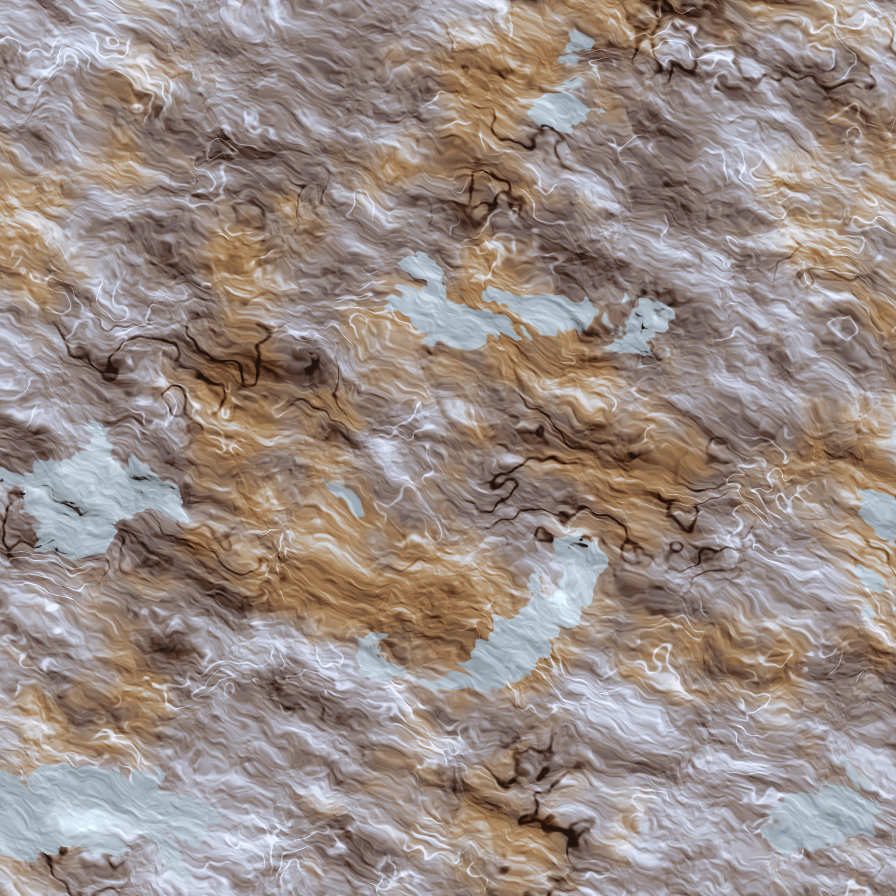
Give the GLSL for this texture, as a Shadertoy shader.

```glsl
// Weathered rust-brown rock face with raking light, cracks, pale flakes and bare grey patches.

const vec3 CREVICE = vec3(0.13, 0.075, 0.06);
const vec3 UMBER   = vec3(0.35, 0.245, 0.19);
const vec3 BROWN   = vec3(0.46, 0.39, 0.37);
const vec3 TAN     = vec3(0.56, 0.48, 0.42);
const vec3 STONE   = vec3(0.65, 0.61, 0.60);
const vec3 PALE    = vec3(0.82, 0.83, 0.85);
const vec3 GLINT   = vec3(0.97, 0.97, 0.98);
const vec3 BARE    = vec3(0.67, 0.72, 0.76);
const vec3 RUST_TINT = vec3(1.06, 0.89, 0.62);
const vec3 COOL_TINT = vec3(0.96, 0.98, 1.04);

const float GRAIN_ANGLE   = -0.45;   // layers fall towards the right
const float GRAIN_STRETCH = 0.58;
const float RELIEF_SCALE  = 5.0;     // cells across the canvas
const float RELIEF_GAIN   = 0.48;
const float RELIEF_STEP   = 0.002;
const vec2  LIGHT_DIR     = vec2(0.35, 0.94);
const float PATCH_LEVEL   = 0.34;
const float CRACK_DEPTH   = 1.5;
const float FLAKE_GAIN    = 1.2;

// Pseudo-random unit vector for a lattice cell
vec2 cellGradient(ivec2 cell) {
    uvec2 u = uvec2(cell + 4096);
    uint h = u.x * 1597334677u ^ u.y * 3812015801u;
    h = (h ^ (h >> 15)) * 2246822519u;
    h ^= h >> 13;
    float angle = float(h & 65535u) * 6.2831853 / 65536.0;
    return vec2(cos(angle), sin(angle));
}

float gradientNoise(vec2 p) {
    vec2 cell = floor(p), f = p - cell;
    ivec2 i = ivec2(cell);
    vec2 w = f * f * f * (f * (f * 6.0 - 15.0) + 10.0);
    float a = dot(cellGradient(i), f);
    float b = dot(cellGradient(i + ivec2(1, 0)), f - vec2(1, 0));
    float c = dot(cellGradient(i + ivec2(0, 1)), f - vec2(0, 1));
    float d = dot(cellGradient(i + ivec2(1, 1)), f - vec2(1, 1));
    return mix(mix(a, b, w.x), mix(c, d, w.x), w.y);
}

float fbm(vec2 p) {
    float sum = 0.0, amp = 1.0;
    for (int i = 0; i < 4; i++) {
        sum += amp * gradientNoise(p);
        p = p * 2.03 + 17.3;
        amp *= 0.55;
    }
    return sum;
}

// Rotate into the grain of the rock and stretch along it
vec2 toGrain(vec2 p) {
    float c = cos(GRAIN_ANGLE), s = sin(GRAIN_ANGLE);
    return vec2(c * p.x + s * p.y, c * p.y - s * p.x) * vec2(GRAIN_STRETCH, 1.0);
}

// Creased height: every octave adds the same steepness
float rockHeight(vec2 q) {
    float sum = 0.0, freq = RELIEF_SCALE;
    for (int i = 0; i < 6; i++) {
        float n = gradientNoise(q * freq + float(i) * 31.7);
        sum += mix(n, abs(n), 0.55) / freq;
        freq *= 2.03;
    }
    return sum;
}

// Palette ordered from deep shadow to sunlit edge
vec3 rockColour(float tone) {
    vec3 colours[7] = vec3[7](CREVICE, UMBER, BROWN, TAN, STONE, PALE, GLINT);
    float levels[7] = float[7](-1.95, -1.17, -0.63, -0.2, 0.4, 1.35, 2.3);
    vec3 col = colours[0];
    for (int i = 1; i < 7; i++)
        col = mix(col, colours[i], clamp((tone - levels[i - 1]) / (levels[i] - levels[i - 1]), 0.0, 1.0));
    return col;
}

void mainImage(out vec4 fragColor, in vec2 fragCoord) {
    vec2 uv = fragCoord / iResolution.y;
    vec2 warp = vec2(fbm(uv * 7.0 + 3.1), fbm(uv * 7.0 + 57.9));
    vec2 q = toGrain(uv) + 0.022 * warp;

    // Raking light over the relief
    vec2 lightStep = toGrain(LIGHT_DIR * RELIEF_STEP);
    float slope = (rockHeight(q) - rockHeight(q + lightStep)) / RELIEF_STEP;

    // Broad stains: darker middle, lighter rim
    float stain = fbm(uv * 3.2 + 81.0);
    float mottle = fbm(q * 19.0 + 11.0);
    float rim = length(uv - vec2(0.48, 0.53)) - 0.38;
    float tone = 0.12 + RELIEF_GAIN * slope + 0.8 * stain + 0.9 * mottle + 0.9 * rim;

    // Broken cracks along the grain
    float crackLine = abs(gradientNoise(q * vec2(9.0, 13.0) + 1.2 * warp + 23.0));
    float crackMask = smoothstep(0.02, 0.3, gradientNoise(uv * 6.0 + 40.0));
    tone -= CRACK_DEPTH * crackMask * smoothstep(0.085, 0.0, crackLine);

    // Thin pale flakes and wisps
    float flakeLine = abs(gradientNoise(q * vec2(26.0, 34.0) + 1.6 * warp + 67.0));
    float flakeMask = smoothstep(0.05, 0.35, fbm(uv * 10.0 + 29.0));
    tone += FLAKE_GAIN * flakeMask * smoothstep(0.09, 0.0, flakeLine);

    // Rust and cool grey areas
    vec3 col = rockColour(tone);
    float rust = smoothstep(-0.15, 0.5, fbm(uv * 4.5 + 133.0) + 0.35 * mottle - 0.5 * rim);
    float midtone = 1.0 - smoothstep(0.3, 1.4, tone);
    col *= mix(COOL_TINT, RUST_TINT, rust * mix(0.2, 0.9, midtone));

    // Bare patches with ragged rims, more of them low down
    float field = gradientNoise(uv * 5.5 + 205.0) + 0.2 * fbm(q * 24.0 + 90.0);
    field += 0.14 * (0.5 - uv.y);
    float bare = smoothstep(PATCH_LEVEL - 0.012, PATCH_LEVEL + 0.012, field);
    vec3 bareCol = BARE * (1.0 + 0.09 * slope + 0.12 * mottle);
    col = mix(col, bareCol, bare * smoothstep(-2.2, -1.2, tone));

    fragColor = vec4(clamp(col, 0.0, 1.0), 1.0);
}
```
